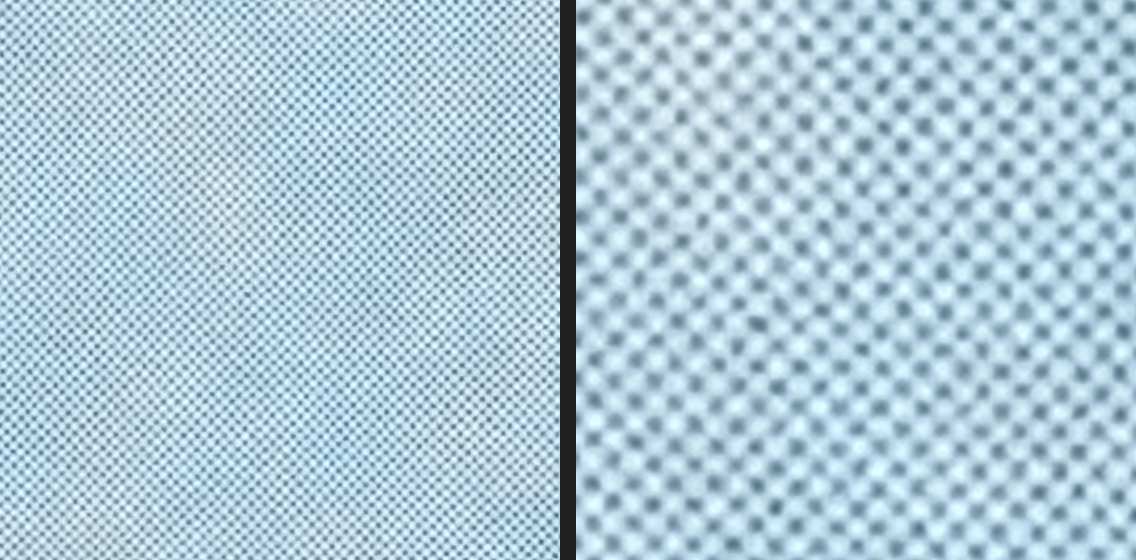
Left: the whole. Right: its middle third, enlarged.
Give the GLSL for this texture, as a WebGL 1 fragment shader.

```glsl
precision highp float;
// Pale blue woven cloth with a staggered grid of soft slate pinholes between diagonal threads.

uniform vec2 u_resolution;

const float TAU = 6.2831853;

float hash(vec2 p) {
  vec3 q = fract(p.xyx * vec3(0.1031, 0.1030, 0.0973));
  q += dot(q, q.yzx + 33.33);
  return fract((q.x + q.y) * q.z);
}

float noise(vec2 p) {
  vec2 i = floor(p);
  vec2 f = fract(p);
  f = f * f * (3.0 - 2.0 * f);
  return mix(mix(hash(i), hash(i + vec2(1.0, 0.0)), f.x),
             mix(hash(i + vec2(0.0, 1.0)), hash(i + 1.0), f.x), f.y);
}

// Sum of two octaves, centred on zero
float blotch(vec2 p) {
  return 0.65 * noise(p) + 0.35 * noise(p * 2.3 + 17.0) - 0.5;
}

void main() {
  vec2 uv = gl_FragCoord.xy / u_resolution;

  // Slightly tilted weave with slow drift and small thread wobble
  vec2 weave = 41.5 * vec2(uv.x - 0.018 * uv.y, uv.y + 0.018 * uv.x);
  weave += 0.35 * vec2(blotch(uv * 4.0), blotch(uv * 4.0 + 31.0));
  weave += 0.17 * vec2(blotch(weave * 1.3 + 50.0), blotch(weave * 1.3 + 90.0));

  // Pinholes lie on whole numbers of the diagonal axes, thread crossings halfway
  vec2 diagonal = vec2(weave.x + weave.y, weave.x - weave.y);
  vec2 wave = cos(TAU * diagonal);
  float relief = 0.5 * (wave.x + wave.y);
  float depth = 0.82 + 0.34 * hash(floor(diagonal + 0.5) + 200.0);
  depth *= 1.0 + 0.3 * blotch(uv * 7.0 + 5.0) + 0.1 * (uv.x - 0.5);
  float hole = max(relief, 0.0) * depth;
  float crossing = max(-relief, 0.0) * (0.8 + 0.5 * noise(weave * 2.0 + 70.0));

  vec3 cloth = vec3(0.72, 0.825, 0.89);
  vec3 slate = vec3(0.41, 0.52, 0.58);
  vec3 highlight = vec3(0.86, 0.965, 1.0);
  vec3 color = mix(cloth, slate, hole);
  color = mix(color, highlight, min(crossing, 1.0));

  // Uneven dye: bluer and greyer patches, with a faint overall shade
  color += vec3(-0.07, -0.01, 0.025) * blotch(uv * 5.0 + 11.0);
  color += 0.05 * blotch(uv * 9.0 + 23.0);

  // Fine fibre grain
  color += 0.09 * (noise(uv * 210.0) - 0.5);
  color += 0.04 * (noise(uv * 400.0 + 60.0) - 0.5);

  gl_FragColor = vec4(clamp(color, 0.0, 1.0), 1.0);
}
```
